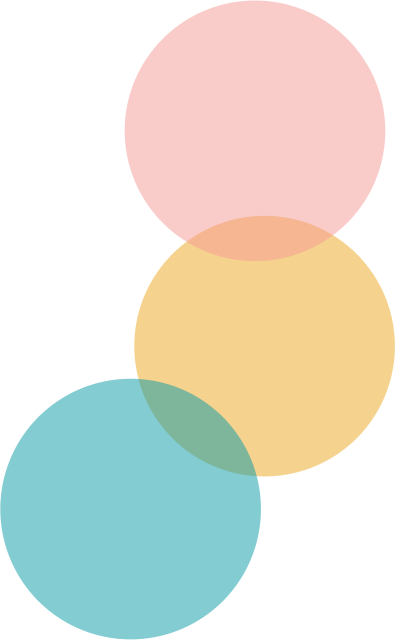
Reproduce this background procedurally as a Shadertoy shader.

```glsl
// Lengths are fractions of the canvas height
const float RADIUS = 0.2036;
const vec2 YELLOW_CENTER = vec2(0.4134, 0.4592);
const vec2 PINK_CENTER = vec2(0.3984, 0.7956);
const vec2 TEAL_CENTER = vec2(0.2041, 0.2046);

const float OPACITY = 0.5;
const vec3 PAPER = vec3(1.0);
const vec3 YELLOW_INK = vec3(0.925, 0.655, 0.12);
const vec3 PINK_INK = vec3(0.96, 0.60, 0.58);
const vec3 TEAL_INK = vec3(0.02, 0.60, 0.645);

// Lays a translucent disc with a one-pixel soft edge over the base colour
vec3 layDisc(vec3 base, vec3 ink, vec2 point, vec2 center) {
    float edgeDistance = length(point - center) - RADIUS;
    float coverage = clamp(0.5 - edgeDistance * iResolution.y, 0.0, 1.0);
    return mix(base, ink, OPACITY * coverage);
}

void mainImage(out vec4 fragColor, in vec2 fragCoord) {
    vec2 point = fragCoord / iResolution.y;

    // Yellow lies beneath the other two discs
    vec3 color = layDisc(PAPER, YELLOW_INK, point, YELLOW_CENTER);
    color = layDisc(color, PINK_INK, point, PINK_CENTER);
    color = layDisc(color, TEAL_INK, point, TEAL_CENTER);

    fragColor = vec4(color, 1.0);
}
```
